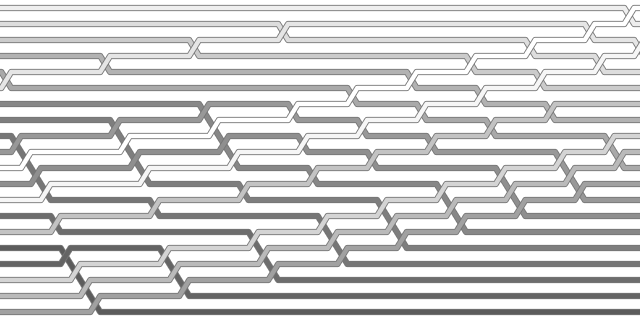
Reproduce this pattern procedurally as a Shadertoy shader.

```glsl
// Twenty grey strands traced through a bubble sort, time running left to right.
// Every exchange is a slanted crossing; the sort itself is run per pixel while
// the distance to each strand is gathered, then strands are painted dark to light.

const int COUNT = 20;

float segmentDistance(vec2 p, vec2 a, vec2 b) {
    vec2 pa = p - a, ba = b - a;
    return length(pa - ba * clamp(dot(pa, ba) / max(dot(ba, ba), 1e-5), 0.0, 1.0));
}

void mainImage(out vec4 fragColor, in vec2 fragCoord) {
    // One unit is the spacing of the rows; row 0 is at the top.
    vec2 p = fragCoord / iResolution.xy * vec2(40.0, 20.0);
    p.y = 19.5 - p.y;
    float pixel = 20.0 / iResolution.y;

    // Rank held by each row at the left: 0 is lightest, 19 darkest.
    int order[COUNT] = int[COUNT](2, 4, 6, 9, 10, 3, 14, 15, 16, 12,
                                  0, 13, 1, 17, 7, 19, 18, 5, 8, 11);
    float strand[COUNT];   // distance to each strand, by rank
    float bendEnd[COUNT];  // where the latest crossing of a strand ended
    for (int i = 0; i < COUNT; i++) {
        strand[i] = 99.0;
        bendEnd[i] = -2.0;
    }

    // Bubble sort: each exchange takes one equal step of time.
    float stepWidth = 0.618;
    float time = 0.083;
    for (int pass = 0; pass < 10; pass++) {
        for (int i = 0; i < COUNT - 1; i++) {
            int sinking = order[i], rising = order[i + 1];
            if (sinking > rising) {
                float row = float(i), next = time + stepWidth;
                vec2 upperStart = vec2(time, row), lowerStart = vec2(time, row + 1.0);
                float sinkLine = min(
                    segmentDistance(p, vec2(bendEnd[sinking], row), upperStart),
                    segmentDistance(p, upperStart, vec2(next, row + 1.0)));
                float riseLine = min(
                    segmentDistance(p, vec2(bendEnd[rising], row + 1.0), lowerStart),
                    segmentDistance(p, lowerStart, vec2(next, row)));
                strand[sinking] = min(strand[sinking], sinkLine);
                strand[rising] = min(strand[rising], riseLine);
                bendEnd[sinking] = next;
                bendEnd[rising] = next;
                order[i] = rising;
                order[i + 1] = sinking;
                time = next;
            }
        }
    }

    // Level run from the last crossing past the right edge.
    for (int i = 0; i < COUNT; i++) {
        int rank = order[i];
        float row = float(i);
        strand[rank] = min(strand[rank],
            segmentDistance(p, vec2(bendEnd[rank], row), vec2(60.0, row)));
    }

    // Paint outline and core, lighter strands over darker ones.
    float shade = 1.0;
    for (int rank = COUNT - 1; rank >= 0; rank--) {
        float core = 1.0 - 0.64 * float(rank) / 19.0;
        float d = strand[rank];
        shade = mix(shade, 0.46, clamp(0.5 + (0.195 - d) / pixel, 0.0, 1.0));
        shade = mix(shade, core, clamp(0.5 + (0.140 - d) / pixel, 0.0, 1.0));
    }
    fragColor = vec4(vec3(shade), 1.0);
}
```
